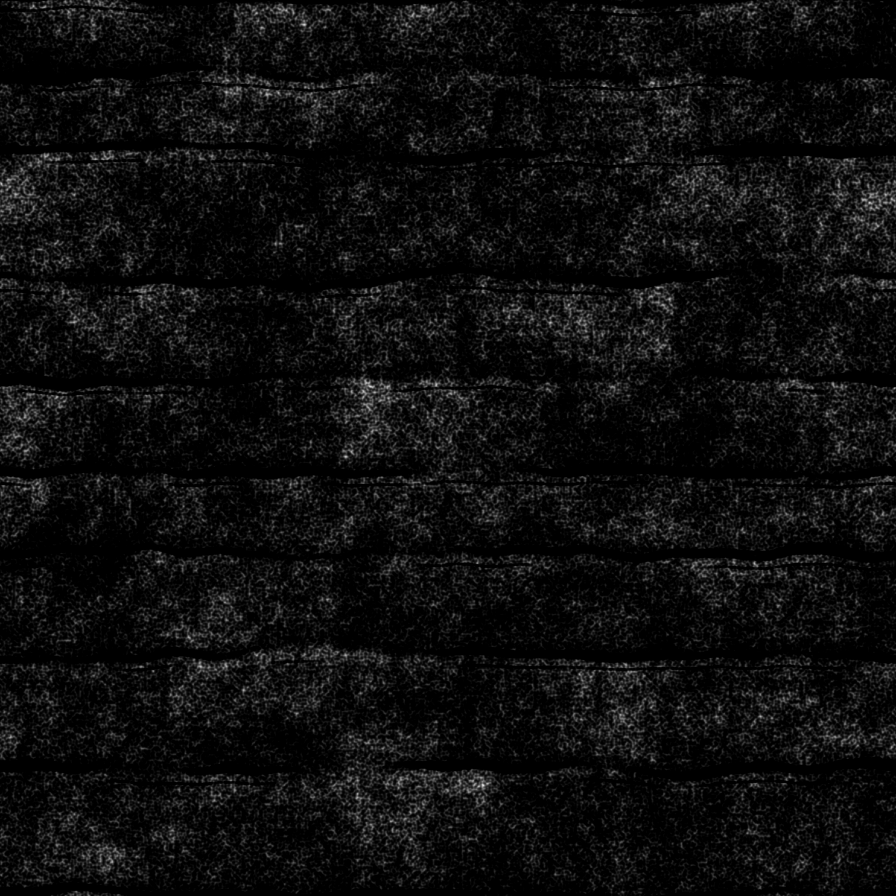
Reproduce this texture map procedurally as a three.js fragment shader.

```glsl
// Dark, worn masonry: nine uneven courses of about four faint blocks each.
// Wavy black seams, pale upper rims, stains and gritty gradient noise add up
// to one wear level, which is squared into a mostly black grey tone.
varying vec2 vUv;

const float TAU = 6.28319;
const int COURSES = 9;
const float BLOCKS = 4.0;

float hash(vec2 p) {
  vec3 q = fract(p.xyx * vec3(0.1031, 0.1030, 0.0973));
  q += dot(q, q.yzx + 33.33);
  return fract((q.x + q.y) * q.z);
}

float cornerSlope(vec2 cell, vec2 offset, vec2 period) {
  float angle = TAU * hash(mod(cell, period) + 7.0);
  return dot(vec2(cos(angle), sin(angle)), offset);
}

// Gradient noise that repeats after period cells
float noise(vec2 p, vec2 period) {
  vec2 i = floor(p), f = fract(p), e = vec2(1.0, 0.0);
  vec2 w = f * f * f * (f * (f * 6.0 - 15.0) + 10.0);
  float low = mix(cornerSlope(i, f, period),
                  cornerSlope(i + e.xy, f - e.xy, period), w.x);
  float high = mix(cornerSlope(i + e.yx, f - e.yx, period),
                   cornerSlope(i + e.xx, f - e.xx, period), w.x);
  return mix(low, high, w.y);
}

float tiledNoise(vec2 uv, vec2 cells) { return noise(uv * cells, cells); }

// Noise along x only, different for each seed
float strip(float x, float cells, float seed) {
  return noise(vec2(x * cells, seed * 3.0 + 0.4), vec2(cells, 97.0));
}

float band(float d, float halfWidth, float soft) {
  return 1.0 - smoothstep(halfWidth - soft, halfWidth + soft, abs(d));
}

vec2 wrapped(vec2 d) { return fract(d + 0.5) - 0.5; }

float stain(vec2 uv, vec2 center, vec2 radius) {
  vec2 d = wrapped(uv - center) / radius;
  return exp(-dot(d, d));
}

// Height of each seam, counted upward
float seamHeight(int k) {
  float h[COURSES];
  h[0] = 0.003; h[1] = 0.141; h[2] = 0.271;
  h[3] = 0.382; h[4] = 0.477; h[5] = 0.581;
  h[6] = 0.688; h[7] = 0.833; h[8] = 0.919;
  float height = 0.0;
  for (int i = 0; i < COURSES; i++) if (i == k) height = h[i];
  return height;
}

// x: seam darkness, y: pale rim below seams, z: course index
vec3 courses(vec2 uv) {
  vec3 result = vec3(0.0);
  float nearest = 2.0;
  for (int k = 0; k < COURSES; k++) {
    float seed = float(k);
    float wave = 0.014 * strip(uv.x, 5.0, seed) + 0.009 * strip(uv.x, 19.0, seed + 11.0);
    float y = uv.y - seamHeight(k) - wave;
    float above = fract(y);
    if (above < nearest) { nearest = above; result.z = seed; }
    float d = wrapped(vec2(y)).x;
    if (abs(d) > 0.06) continue;

    float strength = strip(uv.x, 7.0, seed + 23.0);
    float width = 0.0035 + 0.006 * strength;
    float seam = band(d, max(width, 0.001), 0.0016) * smoothstep(-0.4, 0.1, strength);
    float crack = band(d + 0.015 + 0.4 * wave, 0.0013, 0.001)
                * smoothstep(0.0, 0.2, strip(uv.x, 9.0, seed + 31.0));
    float shade = 0.2 * band(d - 0.006, 0.008, 0.008);
    result.x = max(result.x, max(seam + shade, 0.7 * crack));
    float rim = smoothstep(0.003, 0.009, -d) * (1.0 - smoothstep(0.011, 0.035, -d));
    result.y += rim * smoothstep(-0.25, 0.35, strip(uv.x, 8.0, seed + 43.0));
  }
  return result;
}

// x: faint upright joint, y: tone of the block from -0.5 to 0.5
vec2 blocks(vec2 uv, float course) {
  float wobble = 0.16 * tiledNoise(uv, vec2(6.0, 14.0));
  float x = uv.x * BLOCKS - 0.2 - 0.5 * mod(course + 1.0, 2.0)
          + 0.2 * hash(vec2(course, 5.0)) + wobble;
  float joint = floor(x + 0.5);
  float d = (x - joint) / BLOCKS;
  float visible = hash(vec2(mod(joint, BLOCKS), course + 20.0));
  float tone = hash(vec2(mod(floor(x), BLOCKS), course + 50.0)) - 0.5;
  return vec2(visible * band(d, 0.004, 0.005), tone);
}

void main() {
  vec2 uv = vUv;
  vec3 course = courses(uv);
  vec2 block = blocks(uv, course.z);

  // Grit from single specks up to broad weathering
  float grit = 2.5 * tiledNoise(uv, vec2(307.0)) + 1.9 * tiledNoise(uv, vec2(149.0));
  float pits = 1.3 * tiledNoise(uv, vec2(53.0)) + 1.2 * tiledNoise(uv, vec2(21.0));
  float weather = 1.4 * tiledNoise(uv, vec2(6.0, 7.0));

  float stains = stain(uv, vec2(0.0, 0.67), vec2(0.12, 0.13))
               + 0.7 * stain(uv, vec2(0.13, 0.04), vec2(0.07, 0.06))
               + 0.6 * stain(uv, vec2(0.51, 0.11), vec2(0.06, 0.04))
               - 0.8 * stain(uv, vec2(0.33, 0.18), vec2(0.11, 0.03));

  float wear = grit + pits + weather + 0.5 * block.y + 0.8 * stains
             + 0.8 * course.y - 0.9 * block.x - 3.0 * course.x;
  float level = max(0.0, 0.17 + 0.195 * wear);
  gl_FragColor = vec4(vec3(min(level * level, 1.0)), 1.0);
}
```
